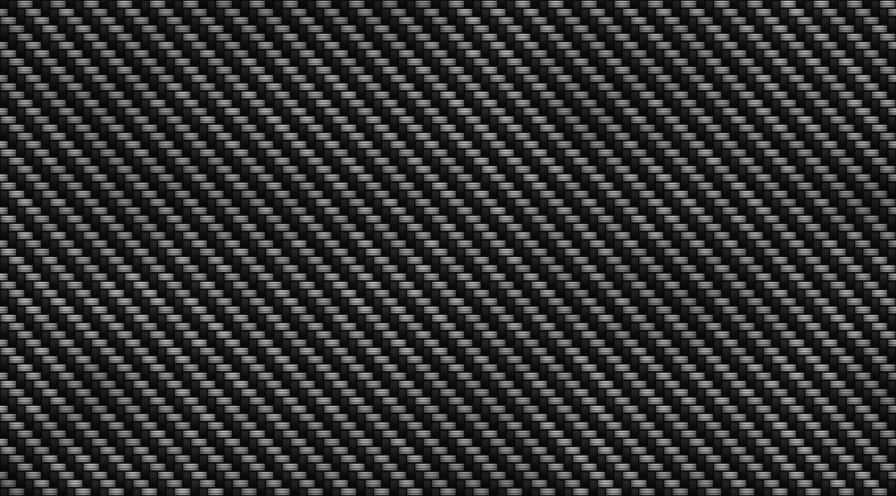
A WebGL 1 fragment shader for this texture:

```glsl
precision highp float;

uniform vec2 u_resolution;

#define CELLS vec2(108.0, 60.0)
#define FLOAT_SPAN 2.0
#define FIBRES 3.0
#define FIBRE_DEPTH 0.22
#define WEFT_GAIN 0.78
#define WARP_TOP 0.15
#define WARP_BOTTOM 0.04
#define BASE 0.03
#define WEAR 0.16
#define DRIFT 0.22
#define DRIFT_SCALE vec2(9.0, 5.0)
#define SAMPLES 4

const float TAU = 6.28318;

float hash(vec2 p) {
  vec3 q = fract(vec3(p.xyx) * 0.1031);
  q += dot(q, q.yzx + 33.33);
  return fract((q.x + q.y) * q.z);
}

float valueNoise(vec2 p) {
  vec2 i = floor(p);
  vec2 f = fract(p);
  f = f * f * (3.0 - 2.0 * f);
  float low = mix(hash(i), hash(i + vec2(1.0, 0.0)), f.x);
  float high = mix(hash(i + vec2(0.0, 1.0)), hash(i + 1.0), f.x);
  return mix(low, high, f.y);
}

// Soft plateau that falls to zero at 0 and 1
float plateau(float t, float edge) {
  return smoothstep(0.0, edge, t) * smoothstep(0.0, edge, 1.0 - t);
}

float fibres(float t) {
  return 1.0 - FIBRE_DEPTH * (1.0 + cos(TAU * FIBRES * t));
}

// Bright horizontal tow with square ends, lit from above
float weft(vec2 p) {
  float sheen = mix(0.4, 1.0, 4.0 * p.x * (1.0 - p.x));
  sheen *= mix(1.0, 0.6, p.y);
  float body = plateau(p.x, 0.06) * plateau(p.y, 0.2);
  return BASE + WEFT_GAIN * sheen * fibres(p.y) * body;
}

// Dark vertical tow, fading downwards
float warp(vec2 p) {
  float shade = mix(WARP_TOP, WARP_BOTTOM, smoothstep(0.1, 0.9, p.y));
  float body = plateau(p.x, 0.2) * plateau(p.y, 0.12);
  return mix(BASE, shade * mix(1.0, fibres(p.x), 0.4), body);
}

// Two-over, two-under twill, stepping right on each lower row
float twill(vec2 uv) {
  vec2 grid = vec2(uv.x, 1.0 - uv.y) * CELLS;
  vec2 id = floor(grid);
  vec2 f = grid - id;
  float phase = mod(id.x - id.y - 2.0, 2.0 * FLOAT_SPAN);
  bool isWeft = phase < FLOAT_SPAN;
  float row = 2.0 * FLOAT_SPAN - 1.0 - phase;
  vec2 tow = id - (isWeft ? vec2(phase, 0.0) : vec2(0.0, row));
  float shade = isWeft
    ? weft(vec2((phase + f.x) / FLOAT_SPAN, f.y))
    : warp(vec2(f.x, (row + f.y) / FLOAT_SPAN));
  return shade * (1.0 + WEAR * (hash(tow + 7.0) - 0.5));
}

void main() {
  // Average a grid of samples inside each pixel
  float shade = 0.0;
  for (int j = 0; j < SAMPLES; j++) {
    for (int i = 0; i < SAMPLES; i++) {
      vec2 offset = (vec2(float(i), float(j)) + 0.5) / float(SAMPLES) - 0.5;
      shade += twill((gl_FragCoord.xy + offset) / u_resolution);
    }
  }
  shade /= float(SAMPLES * SAMPLES);

  // Slow change of sheen over the cloth
  vec2 uv = gl_FragCoord.xy / u_resolution;
  shade *= 1.0 + DRIFT * (valueNoise(uv * DRIFT_SCALE) - 0.5);
  gl_FragColor = vec4(vec3(shade), 1.0);
}
```
